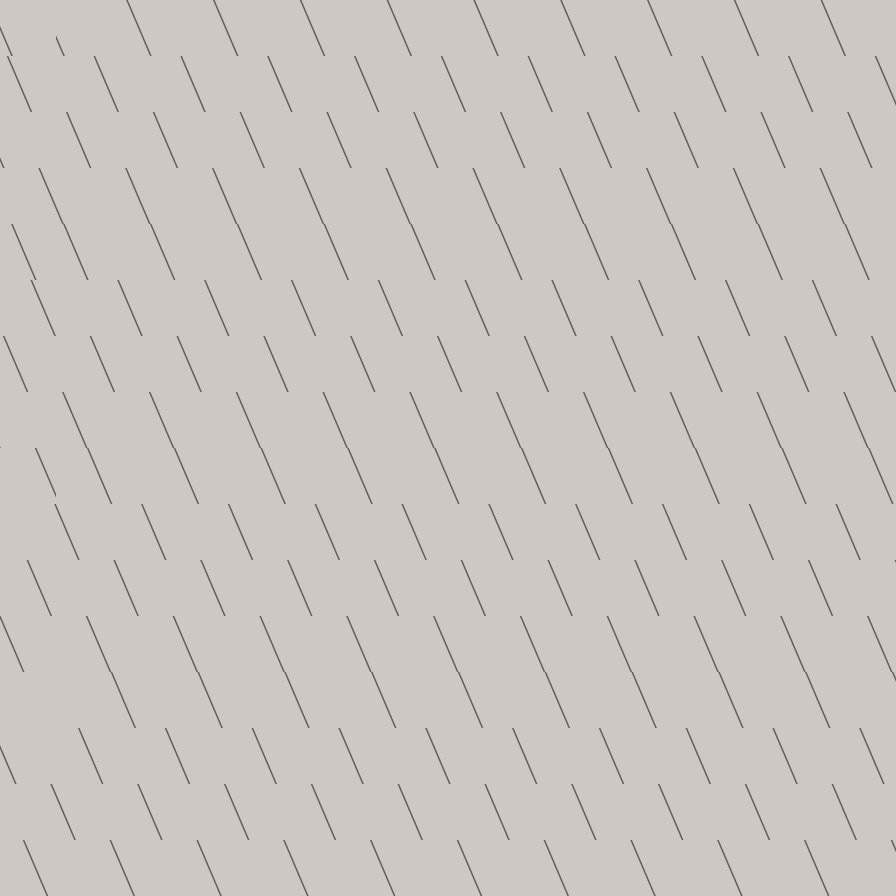
A Shadertoy shader for this pattern:

```glsl
// Fine slanted pinstrokes in sixteen staggered rows on warm grey cloth, like a broken twill.

// Horizontal start of a row's strokes, in cell widths; rows are grouped by four.
float rowStart(float row, float column) {
    float group = floor(row / 4.0);
    float step4 = mod(row, 4.0);
    float start = 0.717 + 0.424 * group;
    if (step4 > 0.5) start -= 0.09 + 0.493 * step4;
    // The first cell of each group's leading row slips sideways.
    else if (column < 0.5) start -= 0.929;
    return start;
}

// Share of a pixel-wide span, centred at offset, that a stroke covers.
float strokeCoverage(float offset, float halfWidth, float pixel) {
    float left = max(offset - 0.5 * pixel, -halfWidth);
    float right = min(offset + 0.5 * pixel, halfWidth);
    return max(right - left, 0.0) / pixel;
}

void mainImage(out vec4 fragColor, in vec2 fragCoord) {
    // Sixteen cells each way, rows counted from the top.
    vec2 uv = fragCoord / iResolution.xy;
    vec2 cell = 16.0 * vec2(uv.x, 1.0 - uv.y);
    vec2 id = floor(cell);

    // Signed horizontal distance to the nearest slanted stroke.
    float spacing = 1.55;
    float slanted = cell.x - rowStart(id.y, id.x) - 0.427 * fract(cell.y);
    float offset = mod(slanted + 0.5 * spacing, spacing) - 0.5 * spacing;

    float ink = strokeCoverage(offset, 0.0148, 16.0 / iResolution.x);
    vec3 cloth = vec3(0.804, 0.784, 0.765);
    vec3 thread = vec3(0.39, 0.38, 0.37);
    fragColor = vec4(mix(cloth, thread, ink), 1.0);
}
```
